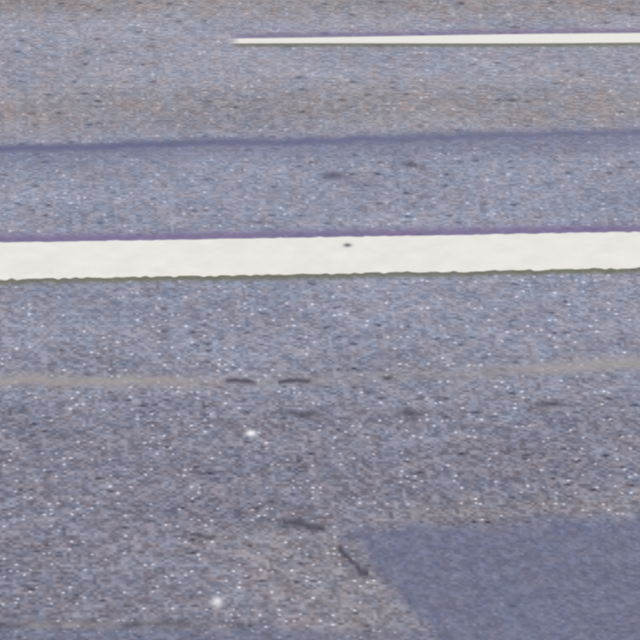
Write a WebGL 2 fragment shader that draws this texture.

```glsl
#version 300 es
precision highp float;
uniform vec2 u_resolution;
out vec4 fragColor;

const vec3 ASPHALT_FAR = vec3(0.60, 0.60, 0.655);
const vec3 ASPHALT_MID = vec3(0.575, 0.585, 0.655);
const vec3 ASPHALT_NEAR = vec3(0.515, 0.51, 0.57);
const vec3 PATCH = vec3(0.455, 0.465, 0.555);
const vec3 DUST = vec3(0.65, 0.62, 0.615);
const vec3 BROWN = vec3(0.575, 0.555, 0.575);
const vec3 TAR = vec3(0.29, 0.28, 0.33);
const vec3 SEAM = vec3(0.40, 0.41, 0.53);
const vec3 PAINT = vec3(0.915, 0.905, 0.885);
const vec3 PURPLE = vec3(0.48, 0.42, 0.57);
const vec3 OLIVE = vec3(0.43, 0.43, 0.36);

float hash(vec2 p) {
    return fract(sin(dot(p, vec2(127.1, 311.7))) * 43758.5453);
}

float noise(vec2 p) {
    vec2 i = floor(p), f = fract(p);
    f = f * f * (3.0 - 2.0 * f);
    return mix(mix(hash(i), hash(i + vec2(1, 0)), f.x),
               mix(hash(i + vec2(0, 1)), hash(i + vec2(1, 1)), f.x), f.y);
}

float fbm(vec2 p) {
    float sum = 0.0, amp = 0.5;
    for (int i = 0; i < 4; i++) {
        sum += amp * noise(p);
        p = p * 2.03 + 17.3;
        amp *= 0.5;
    }
    return sum / 0.9375;
}

// Soft bump around zero with the given width
float ridge(float d, float width) {
    return exp(-d * d / (width * width));
}

float spot(vec2 p, vec2 center, vec2 radius) {
    vec2 d = (p - center) / radius;
    return exp(-dot(d, d));
}

// Coverage between a lower and an upper edge
float stripe(float y, float low, float high, float blur) {
    return smoothstep(low - blur, low + blur, y) * (1.0 - smoothstep(high - blur, high + blur, y));
}

float segment(vec2 p, vec2 a, vec2 b) {
    vec2 pa = p - a, ba = b - a;
    return length(pa - ba * clamp(dot(pa, ba) / dot(ba, ba), 0.0, 1.0));
}

// Randomly placed flecks, one candidate per cell
float flecks(vec2 p, float density, float seed) {
    vec2 cell = floor(p);
    vec2 center = 0.3 + 0.4 * vec2(hash(cell + seed), hash(cell + seed + 7.7));
    float present = step(1.0 - density, hash(cell + seed + 31.3));
    return present * spot(fract(p), center, vec2(0.27, 0.23));
}

vec3 roadBase(vec2 p) {
    vec3 col = mix(ASPHALT_NEAR, ASPHALT_MID, smoothstep(0.22, 0.62, p.y));
    col = mix(col, ASPHALT_FAR, smoothstep(0.76, 0.86, p.y));
    float wear = fbm(p * vec2(5.0, 26.0));
    col = mix(col, BROWN, ridge(p.y - 0.825 - 0.012 * p.x, 0.035) * (0.35 + 0.8 * wear));
    col = mix(col, BROWN, smoothstep(0.96, 0.995, p.y) * 0.9);
    return col + (wear - 0.5) * 0.085;
}

vec3 grain(vec2 p) {
    float depth = mix(1.0, 1.35, p.y);
    float coarse = noise(p * vec2(75.0, 130.0) * depth) - 0.5;
    float fine = noise(p * vec2(170.0, 240.0) * depth + 9.0) - 0.5;
    float tint = noise(p * vec2(65.0, 95.0) + 41.0) - 0.5;
    float strength = mix(1.15, 0.75, smoothstep(0.2, 0.9, p.y));
    return vec3((coarse * 0.09 + fine * 0.13) * strength) + tint * vec3(0.035, -0.005, -0.035);
}

void main() {
    vec2 p = gl_FragCoord.xy / u_resolution;
    float px = 1.0 / u_resolution.y;
    float wobble = fbm(p * vec2(30.0, 8.0)) - 0.5;
    float rough = noise(p * vec2(110.0, 20.0)) - 0.5;
    vec3 col = roadBase(p);

    // Smooth repair in the lower right and the strip beneath it
    float leftEdge = 0.52 + (0.175 - p.y) * 0.87 + wobble * 0.05;
    float topEdge = 0.173 + 0.045 * (p.x - 0.53) + wobble * 0.025;
    float repair = smoothstep(-0.015, 0.03, p.x - leftEdge) * smoothstep(-0.012, 0.018, topEdge - p.y);
    repair = max(repair, 0.6 * (1.0 - smoothstep(0.008, 0.026, p.y + wobble * 0.01)));
    col = mix(col, PATCH, repair);
    float dustyEdge = ridge(p.y - topEdge - 0.022, 0.018) * smoothstep(0.5, 0.7, p.x);
    float gravel = ridge(p.x - leftEdge + 0.09, 0.13) * (1.0 - smoothstep(0.14, 0.21, p.y));
    col = mix(col, BROWN, 0.5 * dustyEdge + 0.6 * gravel * (1.0 - repair));

    // Stone grain with light and dark flecks
    float near = 1.0 - smoothstep(0.3, 0.9, p.y);
    col += grain(p) * (1.0 - 0.5 * repair);
    col += flecks(p * vec2(95.0, 115.0), 0.12, 3.0) * mix(0.10, 0.22, near) * (1.0 - 0.8 * repair);
    col -= flecks(p * vec2(48.0, 105.0), 0.09, 11.0) * 0.13 * (1.0 - 0.7 * repair);

    // Dark seam in the far lane
    float seamY = 0.767 + 0.027 * p.x + wobble * 0.007;
    col = mix(col, SEAM, ridge(p.y - seamY, 0.007) * mix(0.9, 0.6, p.x));
    col = mix(col, SEAM, ridge(p.y - seamY + 0.014, 0.016) * 0.3);

    // Dusty joint with broken tar gaps
    float jointY = 0.405 + 0.028 * smoothstep(0.45, 1.05, p.x) + wobble * 0.012;
    float ends = max(1.0 - smoothstep(0.25, 0.38, p.x), smoothstep(0.7, 0.88, p.x));
    col = mix(col, DUST, ridge(p.y - jointY, 0.010) * mix(0.35, 0.75, ends));
    float gaps = smoothstep(0.48, 0.7, noise(vec2(p.x * 38.0, 4.0)));
    col = mix(col, TAR, ridge(p.y - jointY + 0.001, 0.004) * gaps * stripe(p.x, 0.32, 0.82, 0.05) * 0.75);

    // Cracks along the repair and the bottom joint
    vec2 q = p + vec2(rough, wobble) * 0.012;
    float crack = min(segment(q, vec2(0.45, 0.184), vec2(0.505, 0.175)),
                      segment(q, vec2(0.53, 0.14), vec2(0.57, 0.108)));
    col = mix(col, TAR, ridge(crack, 0.006) * 0.75);
    float bottomJoint = ridge(p.y - 0.025 - wobble * 0.014, 0.006) * (1.0 - smoothstep(0.32, 0.44, p.x));
    col = mix(col, mix(TAR, DUST, noise(p * vec2(35.0, 90.0))), bottomJoint * 0.6);

    // Isolated stains and bright stones
    float stains = spot(q, vec2(0.64, 0.354), vec2(0.022, 0.007)) + spot(q, vec2(0.47, 0.354), vec2(0.03, 0.005))
                 + spot(q, vec2(0.86, 0.366), vec2(0.022, 0.004)) + spot(q, vec2(0.52, 0.723), vec2(0.02, 0.006))
                 + spot(q, vec2(0.64, 0.740), vec2(0.018, 0.005)) + spot(q, vec2(0.32, 0.162), vec2(0.025, 0.004));
    col = mix(col, TAR, min(stains, 1.0) * 0.6);
    float stones = spot(p, vec2(0.392, 0.323), vec2(0.009, 0.005)) + 0.8 * spot(p, vec2(0.34, 0.060), vec2(0.009, 0.008));
    col = mix(col, vec3(0.95), min(stones, 1.0));

    // Wide painted band with coloured fringes
    float low = 0.563 + 0.018 * p.x + rough * 0.004;
    float high = 0.621 + 0.017 * p.x + rough * 0.002;
    float blur = max(0.0022, px);
    col = mix(col, PURPLE, ridge(p.y - high - 0.004, 0.008) * 0.75);
    col = mix(col, OLIVE, ridge(p.y - low + 0.002, 0.006) * 0.8);
    vec3 paint = PAINT + (fbm(p * vec2(40.0, 90.0)) - 0.5) * 0.05;
    paint = mix(paint, TAR, spot(p, vec2(0.543, 0.617), vec2(0.006, 0.003)) * 0.7);
    col = mix(col, paint, stripe(p.y, low, high, blur));

    // Thin far line, tapering toward its left end
    float lineY = 0.936 + 0.005 * (p.x - 0.36) / 0.64;
    float halfWidth = mix(0.004, 0.0075, smoothstep(0.36, 0.9, p.x));
    float begun = smoothstep(0.355, 0.378, p.x);
    col = mix(col, PURPLE, ridge(p.y - lineY - halfWidth - 0.003, 0.005) * begun * 0.55);
    col = mix(col, OLIVE, ridge(p.y - lineY + halfWidth + 0.002, 0.004) * begun * 0.65);
    col = mix(col, PAINT, stripe(p.y, lineY - halfWidth, lineY + halfWidth, blur) * begun);

    fragColor = vec4(clamp(col, 0.0, 1.0), 1.0);
}
```
